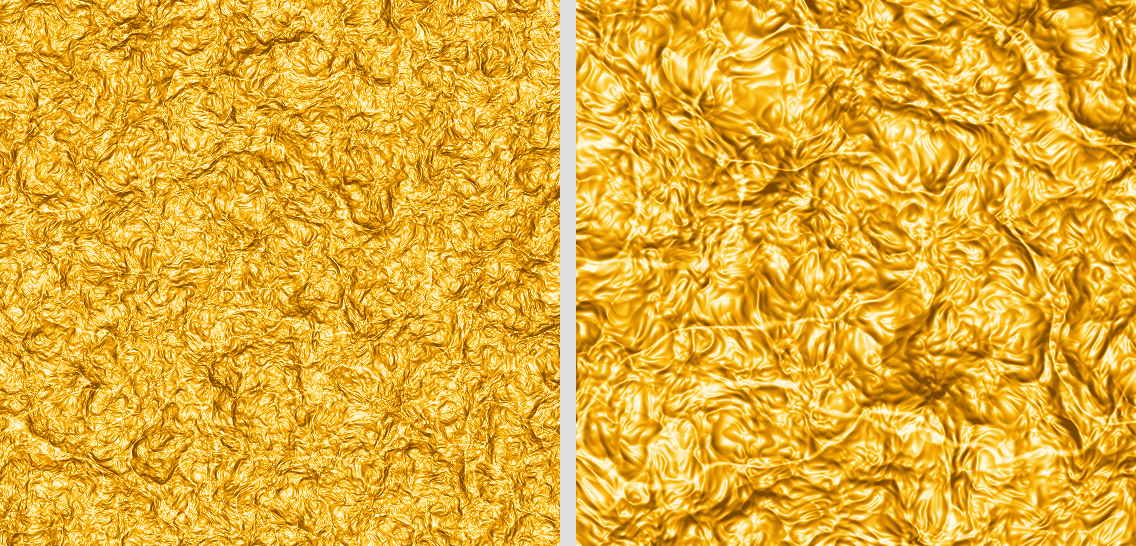
Left: the whole. Right: its middle third, enlarged.
A Shadertoy shader for this texture:

```glsl
const float BASE_FREQUENCY = 4.3;
const float SLOPE_SCALE = 1.65;
const mat2 OCTAVE_TURN = mat2(0.8, 0.6, -0.6, 0.8);

const vec3 CREAM  = vec3(1.00, 0.97, 0.87);
const vec3 PALE   = vec3(0.99, 0.87, 0.51);
const vec3 YELLOW = vec3(0.98, 0.79, 0.17);
const vec3 GOLD   = vec3(0.97, 0.68, 0.02);
const vec3 AMBER  = vec3(0.87, 0.56, 0.01);
const vec3 BRONZE = vec3(0.70, 0.44, 0.01);
const vec3 UMBER  = vec3(0.48, 0.28, 0.00);

// Random unit gradient for a lattice cell
vec2 cellGradient(vec2 cell) {
    uvec2 k = uvec2(ivec2(cell) + 4096);
    uint h = k.x * 73856093u ^ k.y * 19349663u;
    h = (h ^ (h >> 15)) * 739391u;
    h = (h ^ (h >> 13)) * 83492791u;
    h ^= h >> 16;
    float angle = float(h & 65535u) * 6.28318 / 65536.0;
    return vec2(cos(angle), sin(angle));
}

float gradientNoise(vec2 p) {
    vec2 i = floor(p), f = p - i;
    vec2 u = f * f * f * (f * (f * 6.0 - 15.0) + 10.0);
    vec2 e = vec2(0.0, 1.0);
    float a = dot(cellGradient(i), f);
    float b = dot(cellGradient(i + e.yx), f - e.yx);
    float c = dot(cellGradient(i + e.xy), f - e.xy);
    float d = dot(cellGradient(i + e.yy), f - e.yy);
    return mix(mix(a, b, u.x), mix(c, d, u.x), u.y);
}

// Wobble that makes the creases meander
vec2 meander(vec2 p, float frequency, float amount) {
    vec2 q = p * frequency;
    return amount * vec2(gradientNoise(q + 17.3), gradientNoise(q + 61.7));
}

vec2 warp(vec2 p) {
    return p + meander(p, 13.0, 0.020) + meander(p, 41.0, 0.007);
}

// Folded octaves: every zero crossing becomes a sharp crease
float terrain(vec2 p, float frequency) {
    vec2 q = warp(p) * frequency;
    float height = 0.0, amplitude = 1.0 / frequency;
    for (int i = 0; i < 6; i++) {
        height += amplitude * abs(gradientNoise(q));
        q = OCTAVE_TURN * q * 2.0 + 9.7;
        amplitude *= 0.54;
    }
    return height;
}

float steepness(vec2 p, float stride) {
    vec2 e = vec2(stride, 0.0);
    float dx = terrain(p + e.xy, BASE_FREQUENCY) - terrain(p - e.xy, BASE_FREQUENCY);
    float dy = terrain(p + e.yx, BASE_FREQUENCY) - terrain(p - e.yx, BASE_FREQUENCY);
    return length(vec2(dx, dy)) / (2.0 * stride);
}

// Thin level strip along the creases of the two broadest octaves
float creaseFlatness(vec2 p, float frequency, float width) {
    vec2 q = warp(p) * frequency;
    float broad = abs(gradientNoise(q)) / frequency;
    q = OCTAVE_TURN * q * 2.0 + 9.7;
    float medium = abs(gradientNoise(q)) / (2.0 * frequency);
    return 1.0 - smoothstep(0.2 * width, width, min(broad, medium));
}

float ramp(float from, float to, float x) {
    return clamp((x - from) / (to - from), 0.0, 1.0);
}

// Level ground is cream, steep ground is bronze
vec3 goldRamp(float slope) {
    vec3 color = mix(CREAM, PALE, ramp(0.20, 0.56, slope));
    color = mix(color, YELLOW, ramp(0.56, 0.85, slope));
    color = mix(color, GOLD, ramp(0.85, 1.21, slope));
    color = mix(color, AMBER, ramp(1.21, 1.71, slope));
    color = mix(color, BRONZE, ramp(1.71, 2.45, slope));
    return mix(color, UMBER, ramp(2.45, 3.50, slope));
}

void mainImage(out vec4 fragColor, in vec2 fragCoord) {
    vec2 p = fragCoord / iResolution.y + vec2(3.1, 1.7);
    float slope = steepness(p, 0.001) / SLOPE_SCALE;
    slope *= 1.0 - 0.55 * creaseFlatness(p, BASE_FREQUENCY, 0.002);
    fragColor = vec4(goldRamp(slope), 1.0);
}
```
